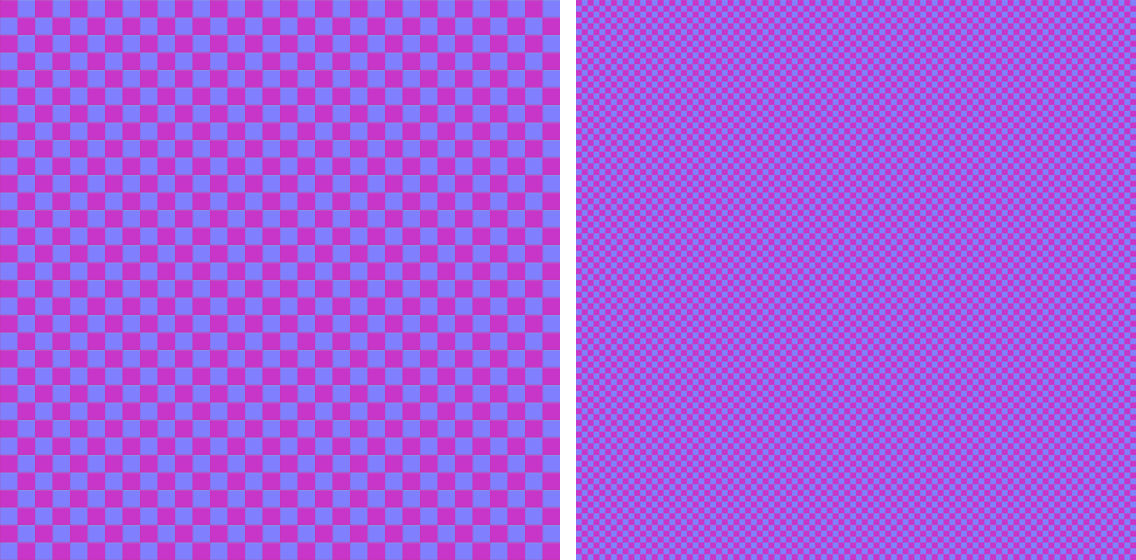
Left: one tile. Right: repeated 3 by 3.
Give the GLSL for this texture map, as a WebGL 1 fragment shader.

```glsl
precision highp float;
// Checkerboard of violet and blue squares with faint red and green edge lines.

#define CELLS 32.0
#define LINE_WIDTH 0.0625
#define LINE_OPACITY 0.14
#define BLUE vec3(0.50, 0.50, 1.00)
#define VIOLET vec3(0.78, 0.21, 0.79)
#define RED_LINE vec3(0.82, 0.21, 0.29)
#define GREEN_LINE vec3(0.64, 0.93, 0.57)

uniform vec2 u_resolution;

// Signed distance to the nearest cell border, alternating in sign per cell.
vec2 alternatingDistance(vec2 p) {
  return 0.5 - abs(mod(p + 0.5, 2.0) - 1.0);
}

// Coverage of a line centred at the given place in every cell.
float lineCoverage(float p, float centre, float pixel) {
  float d = abs(fract(p - centre + 0.5) - 0.5);
  return clamp((0.5 * LINE_WIDTH - d) / pixel + 0.5, 0.0, 1.0);
}

void main() {
  vec2 p = gl_FragCoord.xy / u_resolution * CELLS;
  vec2 pixel = CELLS / u_resolution;

  // Checker with borders smoothed over one pixel
  vec2 side = clamp(2.0 * alternatingDistance(p) / pixel, -1.0, 1.0);
  vec3 color = mix(VIOLET, BLUE, 0.5 + 0.5 * side.x * side.y);

  // Edge lines: green on top, red at the left and bottom
  float halfLine = 0.5 * LINE_WIDTH;
  float top = lineCoverage(p.y, 1.0 - halfLine, pixel.y);
  float bottom = lineCoverage(p.y, halfLine, pixel.y);
  float left = lineCoverage(p.x, halfLine, pixel.x);
  float red = max(left, bottom);
  float green = top * (1.0 - red);
  color = mix(color, GREEN_LINE, LINE_OPACITY * green);
  color = mix(color, RED_LINE, LINE_OPACITY * red);

  gl_FragColor = vec4(color, 1.0);
}
```
